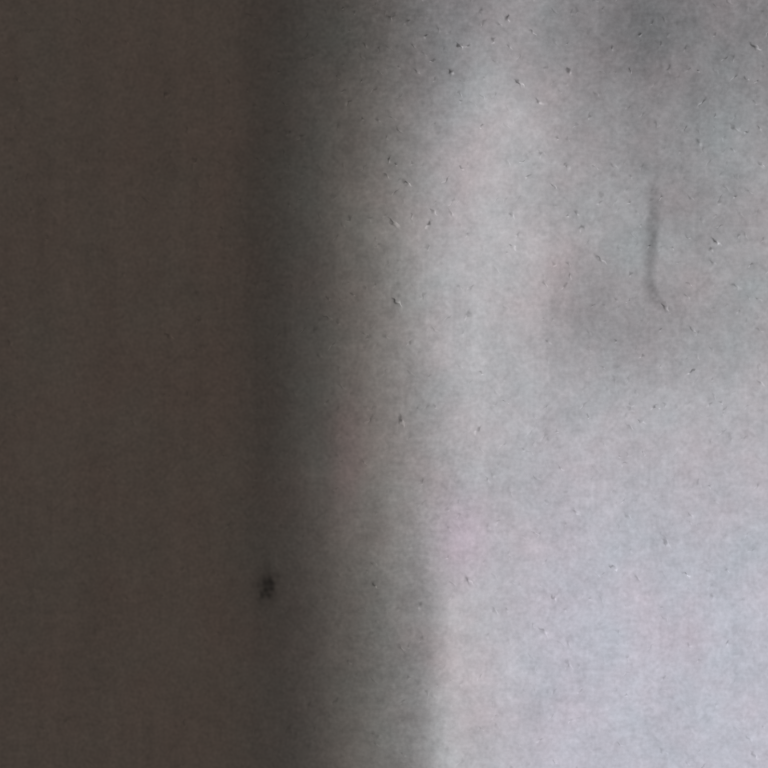
Write a WebGL 1 fragment shader that draws this texture.

```glsl
precision highp float;
// Weathered concrete pillar: a brown shadow side rolling into pale, pitted, stained light.

uniform vec2 u_resolution;

vec2 hash2(vec2 p) {
  vec2 q = vec2(dot(p, vec2(127.1, 311.7)), dot(p, vec2(269.5, 183.3)));
  return fract(sin(q) * 43758.55);
}

float gradientDot(vec2 cell, vec2 corner, vec2 f) {
  return dot(hash2(cell + corner) * 2.0 - 1.0, f - corner);
}

float gradientNoise(vec2 p) {
  vec2 i = floor(p);
  vec2 f = fract(p);
  vec2 w = f * f * f * (f * (f * 6.0 - 15.0) + 10.0);
  float low = mix(gradientDot(i, vec2(0.0), f), gradientDot(i, vec2(1.0, 0.0), f), w.x);
  float high = mix(gradientDot(i, vec2(0.0, 1.0), f), gradientDot(i, vec2(1.0), f), w.x);
  return mix(low, high, w.y);
}

float fbm(vec2 p) {
  float sum = 0.0;
  float gain = 0.5;
  for (int i = 0; i < 4; i++) {
    sum += gain * gradientNoise(p);
    p = p * 2.03 + 17.3;
    gain *= 0.55;
  }
  return sum;
}

// Soft elliptical spot with radii r
float spot(vec2 p, vec2 center, vec2 r) {
  vec2 d = (p - center) / r;
  return exp(-dot(d, d));
}

// Scattered ragged pits: a dark hollow beside a lit lip, each turned its own way
float pits(vec2 p, float cells, float density, float radius) {
  vec2 g = p * cells;
  vec2 home = floor(g);
  vec2 ragged = radius * 1.1 * vec2(gradientNoise(p * 170.0), gradientNoise(p * 170.0 + 9.0));
  float sum = 0.0;
  for (int y = -1; y <= 1; y++) {
    for (int x = -1; x <= 1; x++) {
      vec2 cell = home + vec2(float(x), float(y));
      vec2 kind = hash2(cell + 41.7);
      vec2 turn = hash2(cell + 83.3);
      vec2 d = g - cell - 0.15 - 0.7 * hash2(cell + 7.1) + ragged;
      d.x += d.y * (turn.x - 0.5) * 1.6;
      vec2 r = radius * vec2(0.65, 0.5 + 0.8 * turn.y);
      float hollow = spot(d, vec2(0.0), r);
      float lip = spot(d, vec2(turn.x * 2.0 - 0.7, -0.9) * radius, r * 0.8);
      sum += step(kind.x, density) * (lip * 0.75 - hollow) * (0.25 + 0.75 * kind.y * kind.y);
    }
  }
  return sum;
}

// Light rolling around the pillar, broad at the top and stepped at the foot
float pillarLight(vec2 p) {
  float middle = 0.45 * smoothstep(0.35, 0.64, p.x);
  float top = 0.34 * smoothstep(0.37, 0.70, p.x);
  float foot = 0.27 * smoothstep(0.36, 0.57, p.x) + 0.20 * smoothstep(0.535, 0.60, p.x);
  float light = mix(foot, middle, smoothstep(0.12, 0.42, p.y));
  return 0.24 + mix(light, top, smoothstep(0.68, 1.0, p.y));
}

// Damp patches and pale blooms on the lit side
float stains(vec2 p) {
  float damp = smoothstep(0.45, 0.60, p.y) * smoothstep(0.65, 0.77, p.x);
  float tone = -0.065 * damp;
  tone -= 0.05 * spot(p, vec2(0.75, 0.56), vec2(0.07, 0.07));
  tone -= 0.07 * spot(p, vec2(0.85, 0.98), vec2(0.06, 0.12));
  tone -= 0.05 * spot(p, vec2(0.86, 0.57), vec2(0.06, 0.08));
  tone -= 0.05 * spot(p, vec2(0.90, 0.74), vec2(0.06, 0.08));
  tone += 0.06 * spot(p, vec2(0.66, 0.86), vec2(0.07, 0.06));
  tone += 0.02 * spot(p, vec2(0.62, 0.70), vec2(0.07, 0.14));
  return tone + 0.03 * smoothstep(0.60, 0.80, p.x) * (1.0 - smoothstep(0.1, 0.5, p.y));
}

void main() {
  vec2 p = gl_FragCoord.xy / u_resolution;
  float lit = smoothstep(0.34, 0.58, p.x);
  float wander = fbm(vec2(p.x * 7.0, p.y * 4.0));

  // Broad tone
  float tone = pillarLight(p + vec2(0.025 * wander, 0.0)) + stains(p + 0.04 * wander);
  tone -= 0.018 * spot(p, vec2(0.34, 0.75), vec2(0.035, 0.65));

  // Cloudy mottling, vertical runs and grain
  tone += fbm(p * 12.0 + 3.0) * mix(0.015, 0.075, lit);
  tone += fbm(vec2(p.x * 28.0, p.y * 3.0)) * mix(0.02, 0.025, lit);
  tone += fbm(p * 38.0 + 11.0) * mix(0.018, 0.07, lit);
  tone += fbm(p * 85.0) * mix(0.03, 0.085, lit);
  tone += gradientNoise(p * 190.0) * mix(0.022, 0.04, lit);

  // Broken dark streak down the damp side
  float broken = smoothstep(-0.1, 0.3, gradientNoise(p * vec2(30.0, 24.0)));
  tone -= 0.12 * broken * spot(p, vec2(0.85, 0.66), vec2(0.012, 0.13));

  // Pits, densest on the upper right
  float rough = mix(0.03, 0.15, lit) * mix(0.55, 1.0, smoothstep(0.2, 0.8, p.y));
  tone += pits(p, 26.0, 0.24, 0.10) * rough * 1.7;
  tone += pits(p + 5.3, 64.0, 0.28, 0.19) * rough * 0.8;

  // Warm shadow, neutral middle, cool light
  vec3 tint = mix(vec3(1.10, 0.97, 0.88), vec3(1.04, 0.99, 0.94), smoothstep(0.27, 0.43, p.x));
  tint = mix(tint, vec3(1.005, 0.99, 1.005), smoothstep(0.42, 0.60, p.x));
  float cool = smoothstep(0.55, 0.75, p.x) * (1.0 - smoothstep(0.15, 0.65, p.y));
  tint += cool * vec3(-0.012, -0.004, 0.035);
  tint += vec3(0.025, -0.025, 0.01) * spot(p, vec2(0.60, 0.30), vec2(0.04, 0.06));
  tint += vec3(0.03, -0.02, 0.0) * spot(p, vec2(0.45, 0.40), vec2(0.025, 0.09));
  tint += vec3(0.06, -0.03, -0.03) * fbm(p * 9.0 + 31.0);
  vec3 color = tone * tint;

  // Single deep chip near the foot of the shadow edge
  float chip = spot(p + 0.012 * gradientNoise(p * 90.0), vec2(0.349, 0.236), vec2(0.012, 0.018));
  color *= 1.0 - 0.5 * chip * (0.8 + 0.8 * gradientNoise(p * 130.0));

  gl_FragColor = vec4(clamp(color, 0.0, 1.0), 1.0);
}
```
